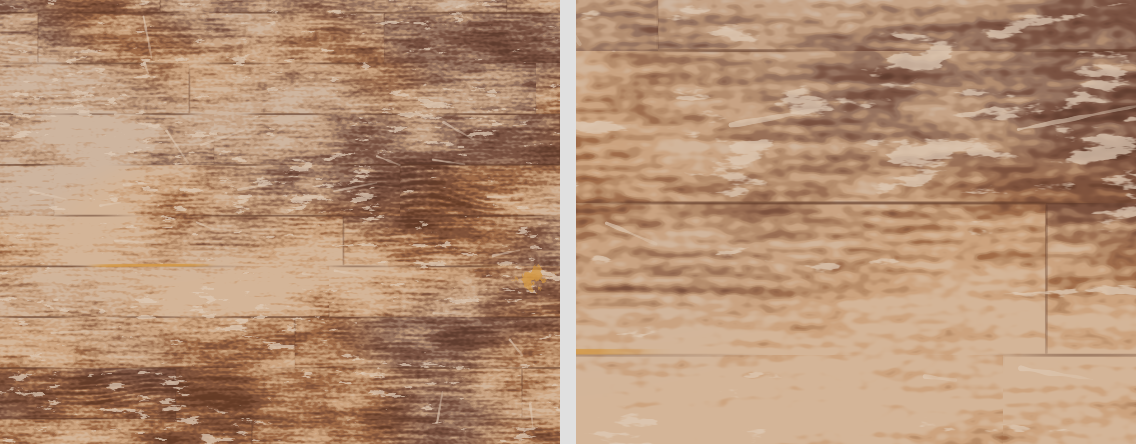
Left: the whole. Right: its middle third, enlarged.
Give the GLSL for this texture, as a Shadertoy shader.

```glsl
// Worn wooden boards: staggered staves, wavy grain, brown stains, chips and scratches.

const vec3 DEEP  = vec3(0.38, 0.23, 0.16);
const vec3 DARK  = vec3(0.49, 0.32, 0.24);
const vec3 RUST  = vec3(0.62, 0.42, 0.29);
const vec3 ASH   = vec3(0.60, 0.45, 0.36);
const vec3 TAN   = vec3(0.71, 0.55, 0.42);
const vec3 SAND  = vec3(0.79, 0.64, 0.51);
const vec3 PALE  = vec3(0.82, 0.71, 0.61);
const vec3 CHIP  = vec3(0.87, 0.79, 0.71);
const vec3 OCHRE = vec3(0.83, 0.59, 0.25);

const float ROWS = 8.75;          // boards per canvas height
const float ROW_SHIFT = 0.5;
const float STAVE_LENGTH = 0.78;
const float GLUE_Y = 0.4;         // height of the ochre joint
const float STAIN = 2.2;          // strength of each tone layer
const float RAGGED = 1.0;
const float STREAK = 1.25;
const float SPECKLE = 1.0;
const int SCRATCHES = 26;

float hash(vec2 p) {
    vec3 q = fract(p.xyx * 0.1031);
    q += dot(q, q.yzx + 33.33);
    return fract((q.x + q.y) * q.z);
}

float cornerSlope(vec2 cell, vec2 offset) {
    float a = 6.2832 * hash(cell);
    return dot(vec2(cos(a), sin(a)), offset);
}

// Gradient noise, about -0.7 to 0.7
float noise(vec2 p) {
    vec2 i = floor(p), f = fract(p), e = vec2(1.0, 0.0);
    vec2 u = f * f * f * (f * (f * 6.0 - 15.0) + 10.0);
    return mix(mix(cornerSlope(i, f), cornerSlope(i + e, f - e), u.x),
               mix(cornerSlope(i + e.yx, f - e.yx), cornerSlope(i + 1.0, f - 1.0), u.x), u.y);
}

float fbm(vec2 p) {
    float sum = 0.0, amp = 1.0;
    for (int k = 0; k < 5; k++) {
        sum += amp * noise(p);
        p = p * 2.03 + 17.3;
        amp *= 0.55;
    }
    return sum;
}

float blob(vec2 p, vec2 centre, vec2 radius) {
    vec2 d = (p - centre) / radius;
    return exp(-dot(d, d));
}

// Broad light and dark zones of the floor
float zones(vec2 p) {
    return 1.1 * blob(p, vec2(0.25, 0.65), vec2(0.50, 0.25))
         + 0.6 * blob(p, vec2(0.70, 0.39), vec2(0.40, 0.05))
         - 1.1 * blob(p, vec2(1.05, 0.60), vec2(0.42, 0.17))
         - 1.3 * blob(p, vec2(0.72, 0.22), vec2(0.30, 0.07))
         - 0.9 * blob(p, vec2(0.95, 0.87), vec2(0.40, 0.07))
         - 0.9 * blob(p, vec2(0.60, 0.00), vec2(0.90, 0.09));
}

// Tone rank 0 to 1 becomes a wood colour
vec3 woodColour(float rank, float warmth) {
    vec3 c = mix(DEEP, DARK, smoothstep(0.0, 0.08, rank));
    c = mix(c, mix(ASH, RUST, warmth), smoothstep(0.08, 0.26, rank));
    c = mix(c, TAN, smoothstep(0.28, 0.48, rank));
    c = mix(c, SAND, smoothstep(0.50, 0.70, rank));
    return mix(c, PALE, smoothstep(0.74, 0.92, rank));
}

float scratches(vec2 p, float aspect, float px) {
    float mask = 0.0;
    for (int k = 0; k < SCRATCHES; k++) {
        float id = float(k) + 1.0;
        vec2 a = vec2(hash(vec2(id, 3.0)) * aspect, hash(vec2(id, 7.0)));
        float turn = (hash(vec2(id, 11.0)) - 0.5) * (k % 3 == 0 ? 3.0 : 0.8);
        vec2 ab = mix(0.02, 0.11, hash(vec2(id, 19.0))) * vec2(cos(turn), sin(turn));
        float t = clamp(dot(p - a, ab) / dot(ab, ab), 0.0, 1.0);
        float d = length(p - a - ab * t) + 0.002 * noise(p * 60.0);
        float width = 0.0012 * (1.0 - 0.6 * t);
        mask = max(mask, (1.0 - smoothstep(width, width + 1.2 * px, d)) * (1.0 - 0.5 * t));
    }
    return mask;
}

void mainImage(out vec4 fragColor, in vec2 fragCoord) {
    float px = 1.0 / iResolution.y, aspect = iResolution.x * px;
    vec2 p = fragCoord * px;

    // Staves
    float rowPos = p.y * ROWS + ROW_SHIFT, row = floor(rowPos);
    float along = p.x / STAVE_LENGTH + hash(vec2(row, 5.0));
    vec2 stave = vec2(floor(along), row) + 20.0;
    float tint = hash(stave), kind = hash(stave + 41.0);

    // Grain lines, bent more in a few staves
    vec2 g = p + stave * 3.7;
    float bend = kind > 0.78 ? 0.07 : 0.025;
    float lineY = g.y + bend * noise(g * vec2(3.5, 5.0)) + 0.003 * noise(g * vec2(16.0, 30.0));
    float lines = sin(6.2832 * (lineY * mix(48.0, 92.0, hash(stave + 9.0)) + noise(vec2(g.x, lineY * 24.0))));
    lines = lines * (0.75 + 0.25 * lines) - 0.12;

    // Tone layers
    float stain = zones(p) + STAIN * fbm(p * vec2(2.2, 4.5) + 8.0);
    float ragged = fbm(p * vec2(9.0, 24.0) + 31.0);
    float streak = noise(g * vec2(7.0, 115.0)) + 0.7 * noise(g * vec2(22.0, 170.0));
    float speckle = noise(p * vec2(95.0, 170.0));
    float depth = mix(0.15, 0.65, kind) * (0.65 + 0.6 * smoothstep(0.5, -0.8, stain));
    depth *= smoothstep(-0.35, 0.25, noise(p * vec2(5.0, 12.0) + 63.0));
    float tone = stain + 0.9 * (tint - 0.5) + RAGGED * ragged
               + depth * lines + STREAK * streak + SPECKLE * speckle;
    float rank = 1.0 / (1.0 + exp(-1.7 * tone));
    float warmth = smoothstep(-0.25, 0.25, noise(p * vec2(2.5, 4.0) + 5.0) + 0.4 * (tint - 0.5) + 0.45 * (0.55 - p.y));
    vec3 colour = woodColour(rank, warmth);
    colour += vec3(0.025, 0.0, -0.03) * (warmth - 0.5);

    // Joints between boards
    float edgeY = min(fract(rowPos), 1.0 - fract(rowPos)) / ROWS;
    float edgeX = min(fract(along), 1.0 - fract(along)) * STAVE_LENGTH;
    float worn = smoothstep(-0.3, 0.3, noise(p * vec2(6.0, 9.0) + 77.0));
    float joint = max(1.0 - smoothstep(0.0006, 0.0006 + 1.3 * px, edgeY),
                      0.6 - 0.6 * smoothstep(0.0005, 0.0005 + 1.3 * px, edgeX));
    colour = mix(colour, DEEP, 0.65 * joint * worn);

    // Pale chips and scratches
    float chips = fbm(p * vec2(14.0, 48.0) + 90.0) + 0.5 * noise(p * vec2(3.0, 6.0) + 50.0);
    colour = mix(colour, CHIP, 0.75 * smoothstep(0.42, 0.58, chips));
    colour = mix(colour, CHIP, 0.7 * scratches(p, aspect, px));

    // Ochre glue along one joint and a flaked patch
    float glue = 1.0 - smoothstep(0.0015, 0.0015 + 1.5 * px, abs(p.y - GLUE_Y - 0.003 - 0.004 * noise(p * vec2(4.0, 1.0))));
    glue *= smoothstep(-0.12, 0.1, noise(vec2(p.x * 3.0, 4.5)));
    float flakes = blob(p, vec2(1.2, 0.375), vec2(0.035, 0.028)) + 0.9 * fbm(p * 45.0);
    colour = mix(colour, OCHRE, 0.85 * max(glue, smoothstep(0.55, 0.7, flakes) * blob(p, vec2(1.2, 0.375), vec2(0.06, 0.05))));

    fragColor = vec4(clamp(colour, 0.0, 1.0), 1.0);
}
```
